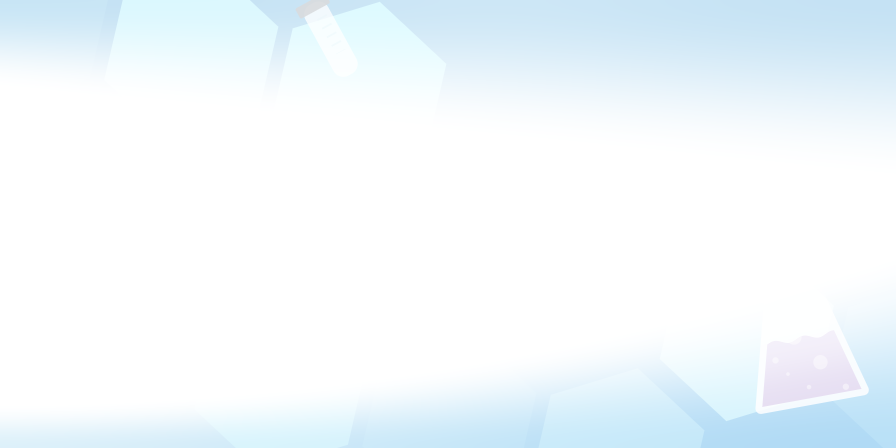
Write a Shadertoy shader that draws this background.

```glsl
// Pale laboratory backdrop: blue edges, tilted hexagons, a test tube and a flask around a white centre.

#define UPPER_BLUE vec3(0.77, 0.885, 0.955)
#define LOWER_PALE vec3(0.87, 0.945, 0.98)
#define LOWER_BLUE vec3(0.69, 0.855, 0.96)
#define HEX_CYAN vec3(0.87, 0.98, 1.0)
#define LIQUID_TOP vec3(0.955, 0.94, 0.98)
#define LIQUID_BASE vec3(0.905, 0.875, 0.95)
#define CAP_GREY vec3(0.85, 0.86, 0.87)
#define HEX_INRADIUS 0.176
#define HEX_STEP vec2(0.375, -0.083)
#define HEX_TILT 0.82

// Coverage of a distance field, smoothed over one pixel.
float fill(float d) {
    return clamp(0.5 - d * iResolution.y, 0.0, 1.0);
}

// Coordinates of p in a frame turned by angle a.
vec2 turn(vec2 p, float a) {
    float c = cos(a), s = sin(a);
    return vec2(c * p.x + s * p.y, c * p.y - s * p.x);
}

float boxDistance(vec2 p, vec2 halfSize, float radius) {
    vec2 q = abs(p) - halfSize + radius;
    return length(max(q, 0.0)) + min(max(q.x, q.y), 0.0) - radius;
}

float hexDistance(vec2 p) {
    float d = 0.0;
    for (int i = 0; i < 3; i++) {
        float a = HEX_TILT + float(i) * 1.0472;
        d = max(d, abs(dot(p, vec2(cos(a), sin(a)))));
    }
    return d - HEX_INRADIUS;
}

// Tapered body standing on y = 0.
float flaskDistance(vec2 p) {
    float radius = 0.016;
    vec2 q = vec2((abs(p.x) - 0.132 + 0.265 * p.y) * 0.967, abs(p.y - 0.13) - 0.13) + radius;
    return length(max(q, 0.0)) + min(max(q.x, q.y), 0.0) - radius;
}

// Three rows of hexagons, each with its own strengths.
vec3 addHexagons(vec3 col, vec2 p) {
    vec2 starts[3] = vec2[3](vec2(0.052, 0.964), vec2(0.628, 0.146), vec2(1.667, 0.258));
    vec3 strengths[3] = vec3[3](vec3(0.15, 0.9, 1.0), vec3(0.6, 0.15, 0.4), vec3(0.75, 0.2, 0.0));
    for (int row = 0; row < 3; row++)
        for (int k = 0; k < 3; k++) {
            float d = hexDistance(p - starts[row] - float(k) * HEX_STEP);
            col = mix(col, HEX_CYAN, fill(d) * strengths[row][k]);
        }
    return col;
}

vec3 addTestTube(vec3 col, vec2 p) {
    vec2 q = turn(p - vec2(0.698, 0.987), 0.5);
    float body = fill(boxDistance(q + vec2(0.0, 0.085), vec2(0.029, 0.09), 0.025));
    col = mix(col, vec3(1.0), 0.75 * body);

    // Scale marks
    float mark = abs(fract(q.y / 0.022) - 0.5) * 0.022 - 0.002;
    float markArea = fill(boxDistance(q - vec2(0.006, -0.075), vec2(0.012, 0.045), 0.0));
    col = mix(col, vec3(0.92, 0.97, 0.985), 0.5 * fill(mark) * markArea);

    float cap = fill(boxDistance(q, vec2(0.038, 0.013), 0.004));
    return mix(col, CAP_GREY, 0.9 * cap);
}

vec3 addFlask(vec3 col, vec2 p) {
    vec2 q = turn(p - vec2(1.815, 0.097), 0.18);
    float glass = flaskDistance(q);
    float fade = 1.0 - smoothstep(0.2, 0.27, q.y);
    col = mix(col, vec3(1.0), 0.85 * fade * fill(glass));

    // Liquid with a wavy surface
    float surface = q.y - 0.15 - 0.005 * sin(q.x * 95.0 + 1.0);
    float liquid = fill(max(glass + 0.015, surface));
    vec3 tint = mix(LIQUID_BASE, LIQUID_TOP, smoothstep(0.01, 0.15, q.y));
    col = mix(col, tint, liquid);

    // Bubbles: position and radius
    vec3 bubbles[6] = vec3[6](vec3(0.033, 0.09, 0.016), vec3(-0.065, 0.112, 0.007),
        vec3(-0.043, 0.077, 0.004), vec3(-0.002, 0.04, 0.005),
        vec3(0.079, 0.026, 0.007), vec3(-0.015, 0.156, 0.017));
    for (int i = 0; i < 6; i++) {
        float d = length(q - bubbles[i].xy) - bubbles[i].z;
        col = mix(col, vec3(1.0), 0.45 * fill(d) * liquid);
    }
    return col;
}

void mainImage(out vec4 fragColor, in vec2 fragCoord) {
    vec2 p = fragCoord / iResolution.y;

    // Blue base, paler at the lower left and the upper middle
    vec3 upper = UPPER_BLUE + vec3(0.035, 0.02, 0.01) * exp(-4.0 * (p.x - 1.1) * (p.x - 1.1));
    vec3 lower = mix(LOWER_PALE, LOWER_BLUE, smoothstep(-0.2, 2.0, p.x));
    vec3 col = addHexagons(mix(lower, upper, step(0.55, p.y)), p);

    // White veil, thinning toward the top and bottom edges
    float topDepth = 0.2 + 0.105 * p.x;
    float bottomDepth = 0.1 + 0.085 * p.x * p.x;
    float veil = smoothstep(0.0, topDepth, 1.0 - p.y) * smoothstep(0.0, bottomDepth, p.y);
    col = mix(col, vec3(1.0), veil);

    col = addTestTube(col, p);
    col = addFlask(col, p);
    fragColor = vec4(col, 1.0);
}
```
